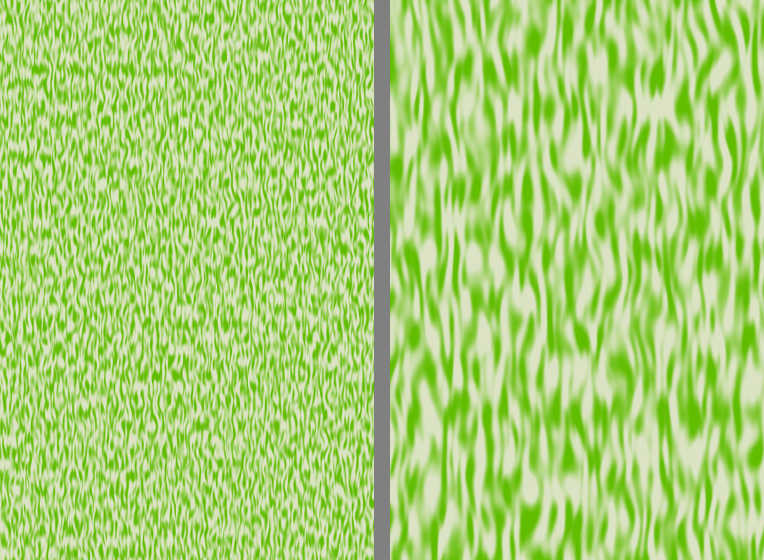
Left: the whole. Right: its middle third, enlarged.
Write a Shadertoy shader that draws this texture.

```glsl
// Fine vertical grass-like streaks of fresh green on a pale lime ground.

// Random unit gradient for a lattice point
vec2 latticeGradient(vec2 cell) {
    float angle = 6.2831853 * fract(sin(dot(cell, vec2(127.1, 311.7))) * 43758.5453);
    return vec2(cos(angle), sin(angle));
}

float gradientNoise(vec2 p) {
    vec2 cell = floor(p);
    vec2 f = fract(p);
    vec2 fade = f * f * (3.0 - 2.0 * f);
    float a = dot(latticeGradient(cell), f);
    float b = dot(latticeGradient(cell + vec2(1, 0)), f - vec2(1, 0));
    float c = dot(latticeGradient(cell + vec2(0, 1)), f - vec2(0, 1));
    float d = dot(latticeGradient(cell + vec2(1, 1)), f - vec2(1, 1));
    return mix(mix(a, b, fade.x), mix(c, d, fade.x), fade.y);
}

// Paleness of the streaks: 0 is full green, 1 is the pale ground
float streaks(vec2 uv) {
    // Gentle sideways sway makes the blades lean
    vec2 p = uv * vec2(215.0, 44.0);
    p.x += 1.2 * gradientNoise(uv * vec2(60.0, 30.0) + 19.4);

    float blades = gradientNoise(p);
    float crossing = gradientNoise(p * vec2(1.13, 1.31) + vec2(37.3, 11.7));
    float clumps = gradientNoise(p * 0.45 + vec2(71.9, 53.1));
    float n = blades + 0.65 * crossing + 0.12 * clumps;
    return smoothstep(-0.49, 0.35, n);
}

void mainImage(out vec4 fragColor, in vec2 fragCoord) {
    // Average four samples per pixel to smooth the edges
    float paleness = 0.0;
    for (int i = 0; i < 4; i++) {
        vec2 offset = vec2(i % 2, i / 2) * 0.5 - 0.25;
        paleness += 0.25 * streaks((fragCoord + offset) / iResolution.y);
    }

    vec3 grassGreen = vec3(0.38, 0.74, 0.0);
    vec3 paleLime = vec3(0.86, 0.89, 0.77);
    fragColor = vec4(mix(grassGreen, paleLime, paleness), 1.0);
}
```
